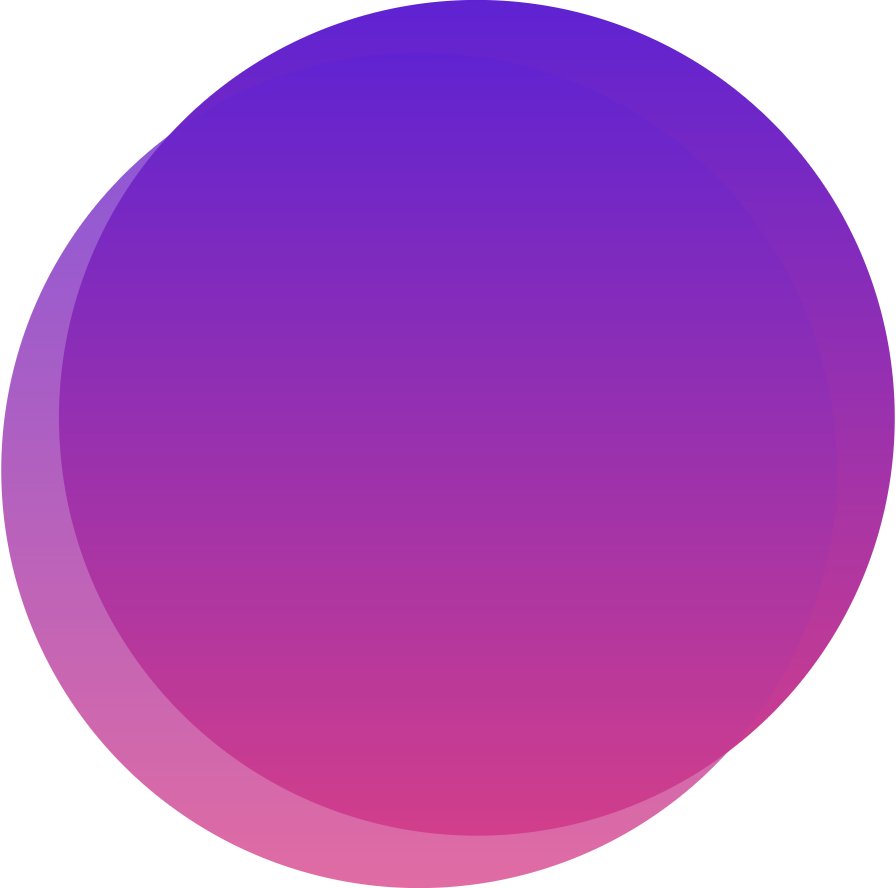
This background is drawn by a Shadertoy shader. Its source:

```glsl
// Two overlapping discs with a violet to pink vertical gradient on white.

const vec3 PAPER = vec3(1.0);
const vec3 VIOLET = vec3(0.370, 0.135, 0.825);
const vec3 PINK = vec3(0.845, 0.250, 0.530);

// Lengths in canvas heights, measured from the canvas centre
const float RADIUS = 0.4706;
const vec2 SOLID_CENTER = vec2(0.0325, 0.0295);
const vec2 VEIL_CENTER = vec2(-0.0325, -0.0295);
const float VEIL_OPACITY = 0.77;

// Antialiased coverage of a disc
float discMask(vec2 p, vec2 center, float pixel) {
    float dist = length(p - center) - RADIUS;
    return clamp(0.5 - dist / pixel, 0.0, 1.0);
}

// Gradient running from the top to the bottom of a disc
vec3 discColor(vec2 p, vec2 center) {
    float t = (center.y + RADIUS - p.y) / (2.0 * RADIUS);
    return mix(VIOLET, PINK, clamp(t, 0.0, 1.0));
}

void mainImage(out vec4 fragColor, in vec2 fragCoord) {
    vec2 p = (fragCoord - 0.5 * iResolution.xy) / iResolution.y;
    float pixel = 1.0 / iResolution.y;

    // Opaque disc, upper right
    vec3 color = mix(PAPER, discColor(p, SOLID_CENTER), discMask(p, SOLID_CENTER, pixel));

    // Translucent disc, lower left, laid over the first
    float veil = VEIL_OPACITY * discMask(p, VEIL_CENTER, pixel);
    color = mix(color, discColor(p, VEIL_CENTER), veil);

    fragColor = vec4(color, 1.0);
}
```
